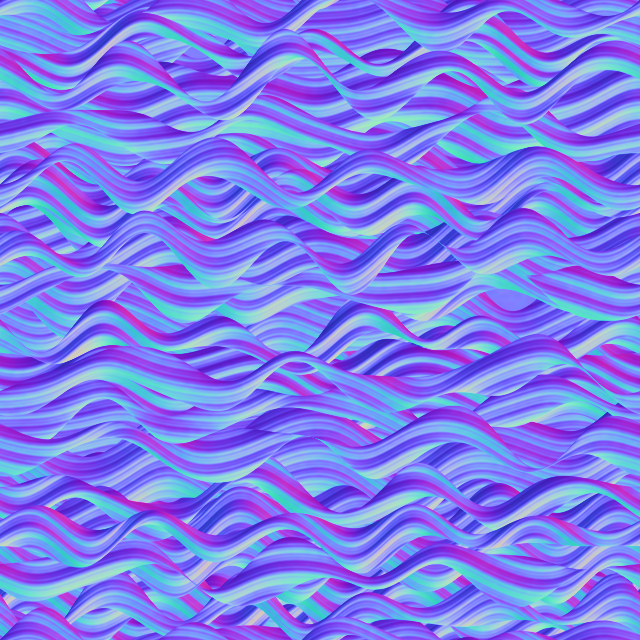
A three.js fragment shader for this texture map:

```glsl
// Normal map of overlapping wavy ribbons, each carved with parallel ridges.
// Ribbons are laid back to front in shuffled order: wide ones fill the plane,
// then lens-shaped pieces cover them. Slopes become a unit normal colour.
varying vec2 vUv;

const float TAU = 6.2831853;
const float ROWS = 16.0;          // ribbons per round
const float SHUFFLE = 7.0;        // coprime with ROWS, sets stacking order
const float WAVE_HEIGHT = 0.024;
const float SWELL_HEIGHT = 0.010;
const float WIDE_HALF = 0.060;    // mean half width, first round
const float LENS_HALF = 0.021;    // mean half width, second round
const float EDGE_SOFTNESS = 0.0013;
const float GROOVE_PERIOD = 0.0120;
const float GROOVE_SLOPE = 0.24;
const float RIDGE_SLOPE = 0.72;
const float PILLOW_SLOPE = 0.50;
const float RIM_SLOPE = 0.45;
const float SIDE_TILT = 1.2;
const float GRAIN = 0.10;

float hash(float n) {
  return fract(sin(n * 12.9898 + 4.137) * 43758.547);
}

float hash2(vec2 p) {
  return fract(sin(dot(p, vec2(127.1, 311.7))) * 43758.547);
}

float valueNoise(vec2 p) {
  vec2 i = floor(p);
  vec2 f = fract(p);
  f = f * f * (3.0 - 2.0 * f);
  float low = mix(hash2(i), hash2(i + vec2(1.0, 0.0)), f.x);
  float high = mix(hash2(i + vec2(0.0, 1.0)), hash2(i + 1.0), f.x);
  return mix(low, high, f.y);
}

// Sine with whole cycles across the canvas: value and slope.
vec2 wave(float x, float cycles, float phase) {
  float a = TAU * (cycles * x + phase);
  return vec2(sin(a), TAU * cycles * cos(a));
}

// Centre line of a ribbon: height and slope.
vec2 centreLine(float x, float seed) {
  float cycles = 3.0 + floor(hash(seed + 0.1) * 2.99);
  float height = WAVE_HEIGHT * mix(0.75, 1.15, hash(seed + 0.2));
  return height * wave(x, cycles, hash(seed + 0.3))
       + SWELL_HEIGHT * wave(x, 2.0, hash(seed + 0.4))
       + 0.3 * SWELL_HEIGHT * wave(x, 7.0, hash(seed + 0.5));
}

// Distance from the centre line to one rim, varying along the ribbon.
float rimOffset(float x, float seed, float halfWidth) {
  float cycles = 2.0 + floor(hash(seed) * 2.99);
  return halfWidth + 0.017 * wave(x, cycles, hash(seed + 0.6)).x
                   + 0.010 * wave(x, 5.0, hash(seed + 0.7)).x;
}

// Slope across a ribbon: pillow, broad ridges and fine grooves.
float ribbonSlope(float across, float t, float seed) {
  float pillow = -PILLOW_SLOPE * t - RIM_SLOPE * t * t * t * t * t;
  float period = mix(0.030, 0.050, hash(seed + 0.8));
  float ridge = sin(TAU * (across / period + hash(seed + 0.9)));
  ridge *= RIDGE_SLOPE * mix(0.45, 1.25, hash(seed + 1.1));
  float a = TAU * (across / GROOVE_PERIOD + hash(seed + 1.2));
  float groove = GROOVE_SLOPE * (sin(a) + 0.5 * sin(2.0 * a));
  return pillow + ridge + groove;
}

void main() {
  vec2 slope = vec2(0.0);

  for (int k = 0; k < 32; k++) {
    float order = float(k);
    float lens = step(ROWS, order);
    float row = mod(order * SHUFFLE, ROWS);
    float seed = row * 3.7 + lens * 91.3;
    float base = (row + 0.5 * lens + 0.5 * hash(seed)) / ROWS;

    // Vertical offset from the centre line, wrapped to tile.
    vec2 line = centreLine(vUv.x, seed);
    float across = fract(vUv.y - base - line.x + 0.5) - 0.5;

    float halfWidth = mix(WIDE_HALF, LENS_HALF, lens);
    float top = rimOffset(vUv.x, seed + 11.0, halfWidth);
    float bottom = rimOffset(vUv.x, seed + 23.0, halfWidth);
    float inside = min(top - across, across + bottom);
    float cover = smoothstep(-EDGE_SOFTNESS, EDGE_SOFTNESS, inside);

    if (cover > 0.0) {
      float t = 2.0 * (across + bottom) / max(top + bottom, 0.01) - 1.0;
      float rise = ribbonSlope(across, clamp(t, -1.0, 1.0), seed);
      slope = mix(slope, rise * vec2(SIDE_TILT * line.y, 1.0), cover);
    }
  }

  // Faint surface unevenness.
  vec2 grainPoint = vUv * vec2(110.0, 160.0);
  slope += GRAIN * (vec2(valueNoise(grainPoint), valueNoise(grainPoint + 57.0)) - 0.5);

  vec3 normal = normalize(vec3(slope, 1.0));
  gl_FragColor = vec4(0.5 + 0.5 * normal, 1.0);
}
```
